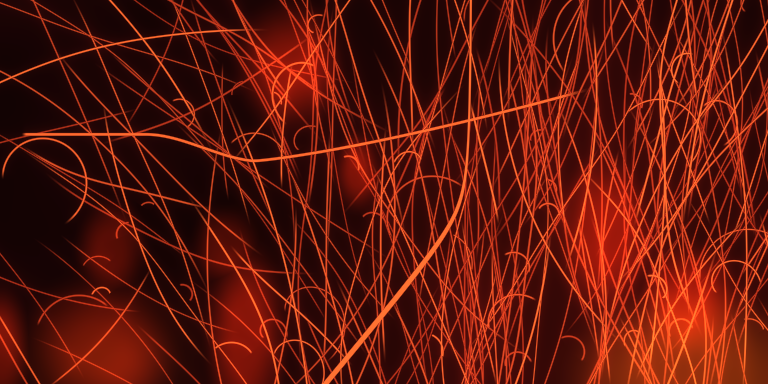
Give the GLSL for this pattern, as a Shadertoy shader.

```glsl
const int   TRAIL_COUNT = 240;
const int   CURL_COUNT  = 44;
const float TRAIL_BEND  = 1.0;
const float HALO_FALLOFF = 90.0;
const vec3  NIGHT      = vec3(0.085, 0.012, 0.014);
const vec3  SMOKE_RED  = vec3(0.13, 0.020, 0.010);
const vec3  FIGURE_RED = vec3(0.36, 0.055, 0.012);
const vec3  FIRE_GLOW  = vec3(0.36, 0.150, 0.025);
const vec3  HALO_RED   = vec3(0.075, 0.013, 0.008);
const vec3  EMBER      = vec3(0.58, 0.16, 0.075);
const vec3  SPARK      = vec3(0.98, 0.42, 0.17);

// Blurred shapes behind the sparks: centre xy, radii zw
const vec4 FIGURES[9] = vec4[9](
    vec4(0.29, 0.35, 0.08, 0.11), vec4(0.26, 0.09, 0.17, 0.17),
    vec4(0.59, 0.36, 0.08, 0.09), vec4(0.64, 0.13, 0.09, 0.24),
    vec4(0.00, 0.08, 0.07, 0.15), vec4(0.93, 0.55, 0.05, 0.09),
    vec4(0.75, 0.83, 0.12, 0.15), vec4(1.57, 0.39, 0.11, 0.17),
    vec4(1.80, 0.22, 0.11, 0.13));

vec4 hash4(float n) {
    vec4 h = fract(n * vec4(0.1031, 0.1030, 0.0973, 0.1099));
    h += dot(h, h.wzxy + 33.33);
    return fract((h.xxyz + h.yzzw) * h.zywx);
}

float valueNoise(vec2 p) {
    vec2 i = floor(p), f = fract(p);
    f = f * f * (3.0 - 2.0 * f);
    float n = i.x + 57.0 * i.y + 200.0;
    return mix(mix(hash4(n).x, hash4(n + 1.0).x, f.x),
               mix(hash4(n + 57.0).x, hash4(n + 58.0).x, f.x), f.y);
}

// Area coverage of a line with half width w at distance d
float coverage(float d, float w) {
    float blur = 1.25 / iResolution.y;
    return clamp((w - d) / blur + 0.5, 0.0, 1.0)
         - clamp((-w - d) / blur + 0.5, 0.0, 1.0);
}

void addTrail(inout vec3 light, inout float halo, float d, float w, float heat, float mask) {
    light = max(light, mix(EMBER, SPARK, heat) * coverage(d, w) * mask);
    halo += mask * (0.5 + 0.5 * heat) * exp(-d * HALO_FALLOFF);
}

vec3 background(vec2 p) {
    float cloud = valueNoise(p * 5.0 + 3.0);
    vec3 col = NIGHT * (0.7 + 0.6 * cloud);
    vec2 haze = (p - vec2(1.5, 0.3)) / vec2(0.6, 0.6);
    col += SMOKE_RED * exp(-dot(haze, haze));
    float figure = 0.0;
    for (int i = 0; i < 9; i++) {
        float r = length((p - FIGURES[i].xy) / FIGURES[i].zw);
        figure = max(figure, 1.0 - smoothstep(0.3, 1.35, r));
    }
    col += FIGURE_RED * figure * (0.55 + 0.6 * cloud);
    float fire = length((p - vec2(1.80, 0.0)) / vec2(0.30, 0.22));
    col += FIRE_GLOW * (1.0 - smoothstep(0.4, 1.3, fire));
    vec2 ember = (p - vec2(0.28, 0.06)) / vec2(0.17, 0.12);
    return col + FIRE_GLOW * 0.35 * exp(-dot(ember, ember));
}

// Long wavering streaks, leaning left on the left and upright on the right
void addFan(vec2 p, inout vec3 light, inout float halo) {
    for (int i = 0; i < TRAIL_COUNT; i++) {
        vec4 a = hash4(float(i) + 11.0), b = hash4(float(i) + 517.0);
        vec2 centre = vec2(2.1 * pow(a.x, 0.64), mix(-0.1, 1.1, a.y));
        float angle = mix(2.45, 1.5, smoothstep(0.1, 1.3, centre.x)) + (a.z - 0.5) * 1.05;
        if (fract(a.w * 17.0) < 0.1) angle = 3.14159 - angle;
        vec2 dir = vec2(cos(angle), sin(angle)), q = p - centre;
        float t = dot(q, dir), s = dot(q, vec2(-dir.y, dir.x));
        float wave = mix(5.0, 14.0, b.z), sway = 0.09 * fract(b.z * 13.0) / wave;
        float phase = wave * t + 6.283 * b.y, bend = (b.x - 0.5) * TRAIL_BEND;
        float offset = bend * t * t + sway * sin(phase);
        float slope = 2.0 * bend * t + sway * wave * cos(phase);
        float d = abs(s - offset) * inversesqrt(1.0 + slope * slope);
        float reach = mix(0.16, 0.60, a.w);
        float mask = 1.0 - smoothstep(0.7 * reach, reach, abs(t));
        addTrail(light, halo, d, mix(0.0014, 0.0025, fract(b.w * 7.0)), b.w * b.w, mask);
    }
}

// Short hooks and spirals where sparks turn over
void addCurls(vec2 p, inout vec3 light, inout float halo) {
    for (int i = 0; i < CURL_COUNT; i++) {
        vec4 a = hash4(float(i) + 1203.0), b = hash4(float(i) + 1811.0);
        vec2 q = p - vec2(2.0 * pow(a.x, 0.7), a.y);
        float turn = (a.z - 0.5) * 2.4, c = cos(turn), s = sin(turn);
        q = mat2(c, s, -s, c) * q;
        float around = atan(q.x, q.y);
        float radius = mix(0.025, 0.13, a.w * a.w) * (1.0 + (b.x - 0.5) * 0.6 * around);
        float span = mix(0.7, 2.2, b.y);
        float mask = 1.0 - smoothstep(0.85 * span, span, abs(around));
        addTrail(light, halo, abs(length(q) - radius), mix(0.0016, 0.0025, b.z), b.w, mask);
    }
}

float sweepHeight(float x) {
    return 0.65 - 0.07 * smoothstep(0.38, 0.68, x) + 0.22 * pow(max(x - 0.65, 0.0), 1.3);
}

// Two dominant streaks: a flat sweep and a heavy falling arc
void addMainStreaks(vec2 p, inout vec3 light, inout float halo) {
    float slope = (sweepHeight(p.x + 0.01) - sweepHeight(p.x - 0.01)) / 0.02;
    float d = abs(p.y - sweepHeight(p.x)) * inversesqrt(1.0 + slope * slope);
    float mask = smoothstep(0.055, 0.07, p.x) * (1.0 - smoothstep(1.45, 1.54, p.x));
    addTrail(light, halo, d, 0.0036, 0.9, mask);
    float u = 0.45 - p.y, root = sqrt(u * u + 0.01);
    slope = 0.42 * (u / root + 1.0);
    d = abs(p.x - 1.23 + 0.42 * (root + u)) * inversesqrt(1.0 + slope * slope);
    addTrail(light, halo, d, mix(0.0028, 0.0068, smoothstep(0.65, 0.25, p.y) ), 1.0, 1.0);
}

void mainImage(out vec4 fragColor, in vec2 fragCoord) {
    vec2 p = fragCoord / iResolution.y;
    p.x *= 2.0 * iResolution.y / iResolution.x;
    vec3 light = vec3(0.0);
    float halo = 0.0;
    addFan(p, light, halo);
    addCurls(p, light, halo);
    addMainStreaks(p, light, halo);
    vec3 col = background(p) + HALO_RED * halo / (1.0 + 0.12 * halo);
    col += light * (1.0 - 0.5 * col);
    fragColor = vec4(min(col, 1.0), 1.0);
}
```
